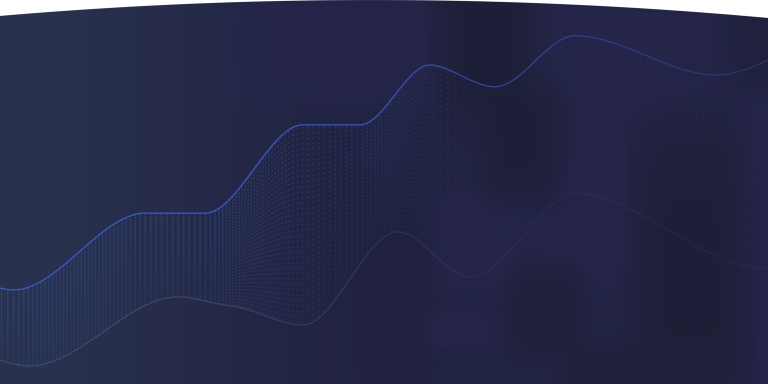
A WebGL 2 fragment shader for this background:

```glsl
#version 300 es
precision highp float;
// A dark navy panel under a shallow white arc, crossed by a ribbon of fine dots.
// Each ribbon edge is a sum of smooth rises; dot rows blend between the edges.
// Soft superelliptic patches shade the panel from slate (left) to indigo (right).

uniform vec2 u_resolution;
out vec4 outColor;

// Lengths are in canvas heights, so x spans 0..2 and y spans 0..1.
const vec3 SLATE      = vec3(0.157, 0.192, 0.302);
const vec3 NAVY       = vec3(0.131, 0.137, 0.260);
const vec3 SHADOW     = vec3(0.112, 0.116, 0.207);
const vec3 INDIGO     = vec3(0.143, 0.146, 0.295);
const vec3 EDGE_BLUE  = vec3(0.230, 0.370, 0.820);
const vec3 EDGE_GREY  = vec3(0.330, 0.390, 0.500);
const vec3 DOT_BLUE   = vec3(0.220, 0.350, 0.650);
const float ARC_APEX  = 0.97;
const float ARC_BEND  = 0.0415;
const float DOT_ROWS  = 37.0;
const float DOT_COLS  = 70.0;
const float DOT_PACK  = 45.0;    // extra columns per unit climbed
const float DOT_RADIUS = 0.0018;
const float LINE_HALF = 0.0013;

// Ribbon edges: start x, end x, height gained.
const float TOP_BASE = 0.275;
const vec3 TOP_RISES[8] = vec3[8](
  vec3(-0.10, 0.036, -0.030), vec3(0.036, 0.378, 0.200),
  vec3(0.534, 0.789, 0.230),  vec3(0.937, 1.120, 0.156),
  vec3(1.115, 1.289, -0.057), vec3(1.289, 1.497, 0.133),
  vec3(1.497, 1.865, -0.102), vec3(1.865, 2.214, 0.117));
const float LOW_BASE = 0.107;
const vec3 LOW_RISES[8] = vec3[8](
  vec3(-0.156, 0.078, -0.060), vec3(0.078, 0.464, 0.180),
  vec3(0.464, 0.610, -0.023),  vec3(0.586, 0.789, -0.050),
  vec3(0.789, 1.036, 0.242),   vec3(1.036, 1.224, -0.117),
  vec3(1.224, 1.505, 0.219),   vec3(1.490, 1.992, -0.195));

// Soft patches: centre, radii.
const vec4 SHADES[7] = vec4[7](
  vec4(1.27, 0.90, 0.12, 0.22), vec4(1.36, 0.63, 0.11, 0.16),
  vec4(1.80, 0.30, 0.15, 0.37), vec4(1.42, 0.19, 0.10, 0.12),
  vec4(1.60, 0.02, 0.13, 0.08), vec4(1.03, 0.27, 0.10, 0.28),
  vec4(1.98, 0.90, 0.07, 0.14));
const float SHADE_DEPTH[7] = float[7](0.85, 0.90, 0.85, 0.70, 0.70, 0.35, 0.45);
const vec4 GLOWS[6] = vec4[6](
  vec4(0.88, 0.88, 0.27, 0.16), vec4(1.63, 0.87, 0.25, 0.18),
  vec4(1.54, 0.46, 0.15, 0.24), vec4(1.25, 0.37, 0.13, 0.14),
  vec4(1.17, 0.14, 0.13, 0.05), vec4(1.98, 0.35, 0.07, 0.45));

float edgeHeight(vec3 rises[8], float base, float x) {
  float y = base;
  for (int i = 0; i < 8; i++) y += rises[i].z * smoothstep(rises[i].x, rises[i].y, x);
  return y;
}

// Flat-topped soft ellipse.
float patchMask(vec2 p, vec4 area) {
  vec2 q = (p - area.xy) / area.zw;
  q *= q;
  return exp(-dot(q, q));
}

vec3 panel(vec2 p) {
  vec3 color = mix(SLATE, NAVY, smoothstep(0.05, 0.95, p.x));
  for (int i = 0; i < 6; i++) color = mix(color, INDIGO, 0.75 * patchMask(p, GLOWS[i]));
  for (int i = 0; i < 7; i++) color = mix(color, SHADOW, SHADE_DEPTH[i] * patchMask(p, SHADES[i]));
  return color;
}

float strokeMask(float dist, float halfWidth, float pixel) {
  return 1.0 - smoothstep(halfWidth - 0.6 * pixel, halfWidth + 0.8 * pixel, dist);
}

void main() {
  float pixel = 1.0 / u_resolution.y;
  vec2 p = gl_FragCoord.xy / u_resolution * vec2(2.0, 1.0);
  vec3 color = panel(p);

  // Edge heights and slopes at this column.
  const float STEP = 0.002;
  float top = edgeHeight(TOP_RISES, TOP_BASE, p.x);
  float low = edgeHeight(LOW_RISES, LOW_BASE, p.x);
  float topSlope = (edgeHeight(TOP_RISES, TOP_BASE, p.x + STEP) - top) / STEP;
  float lowSlope = (edgeHeight(LOW_RISES, LOW_BASE, p.x + STEP) - low) / STEP;

  // Dots in rows between the edges, packed tighter where the ribbon climbs.
  float across = (p.y - low) / (top - low);
  vec2 cell = vec2(p.x * DOT_COLS + top * DOT_PACK, across * DOT_ROWS);
  vec2 cellSize = vec2(1.0 / (DOT_COLS + DOT_PACK * max(topSlope, -0.5)), (top - low) / DOT_ROWS);
  float dotMask = strokeMask(length((fract(cell) - 0.5) * cellSize), DOT_RADIUS, pixel);
  float inside = step(0.0, across) * step(across, 1.0);
  float dotFade = mix(0.50, 0.10, smoothstep(0.55, 1.45, p.x)) * mix(0.55, 1.0, across);
  color = mix(color, DOT_BLUE, dotMask * inside * dotFade);

  // Edge lines, fading to the right.
  float topLine = strokeMask(abs(p.y - top) / length(vec2(1.0, topSlope)), LINE_HALF, pixel);
  float lowLine = strokeMask(abs(p.y - low) / length(vec2(1.0, lowSlope)), LINE_HALF, pixel);
  color = mix(color, EDGE_BLUE, topLine * mix(0.95, 0.35, smoothstep(0.7, 1.9, p.x)));
  color = mix(color, EDGE_GREY, lowLine * mix(0.50, 0.13, smoothstep(0.4, 1.5, p.x)));

  // White beyond the arc along the top.
  float bend = (p.x - ARC_APEX) / ARC_APEX;
  float arc = 1.0 - ARC_BEND * bend * bend;
  color = mix(color, vec3(1.0), smoothstep(-0.7 * pixel, 0.7 * pixel, p.y - arc));
  outColor = vec4(color, 1.0);
}
```
